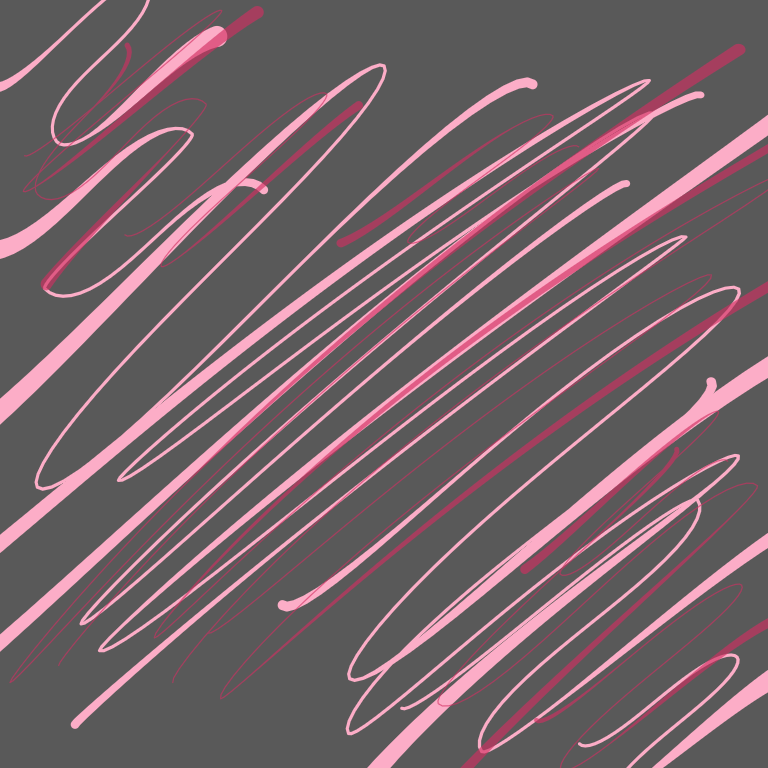
Reproduce this pattern procedurally as a WebGL 1 fragment shader.

```glsl
precision highp float;

uniform vec2 u_resolution;

float hash(float id, float salt) {
  return fract(sin(id * 127.1 + salt * 311.7) * 43758.55);
}

// Turning point i of a scribble: x runs along the strokes, y across them.
vec2 turningPoint(float id, float lane, float i) {
  float drift = mix(0.02, 0.065, hash(id, 1.0)) * (hash(id, 2.0) < 0.5 ? -1.0 : 1.0);
  float across = lane + drift * (i - 1.5 + 0.9 * (hash(id, 10.0 + i) - 0.5));
  float reach = max(0.69 - abs(lane), 0.13);
  float isShort = step(0.74, hash(id, 3.0));
  float center = isShort * reach * (hash(id, 4.0) - 0.5);
  float halfLength = mix(reach, min(reach, 0.17), isShort);
  halfLength *= i < 0.5 ? 1.13 : mix(0.6, 1.0, hash(id, 20.0 + i));
  float side = mod(i + step(0.6, hash(id, 5.0)), 2.0) < 0.5 ? 1.0 : -1.0;
  return vec2(center + side * halfLength, across);
}

// Eased path between two turning points, giving round hairpins.
vec2 strokePoint(vec2 a, vec2 b, float f) {
  float along = 0.5 - 0.5 * cos(3.14159 * f);
  float across = f + sin(6.28318 * f) / 6.28318;
  return vec2(mix(a.x, b.x, along), mix(a.y, b.y, across));
}

// Fat at the start, tapering to a thin line, sometimes swelling at the end.
float brushRadius(float id, float s, float thin, float fat) {
  float taper = clamp(1.0 - s / mix(0.65, 0.95, hash(id, 6.0)), 0.0, 1.0);
  float swell = 0.3 * step(0.5, hash(id, 7.0)) * smoothstep(2.5, 3.0, s);
  return thin + fat * mix(0.6, 1.0, hash(id, 8.0)) * (taper + swell);
}

float segmentCoverage(vec2 p, vec2 a, vec2 b, float ra, float rb, float pixel) {
  vec2 ab = b - a;
  float h = clamp(dot(p - a, ab) / max(dot(ab, ab), 1e-8), 0.0, 1.0);
  float r = mix(ra, rb, h);
  float edge = clamp((r - length(p - a - ab * h)) / pixel + 0.5, 0.0, 1.0);
  return edge * min(1.0, 2.0 * r / pixel);
}

// Three strokes back and forth, joined by hairpins.
float scribble(vec2 p, float id, float lane, float thin, float fat, float pixel) {
  p.y -= 0.2 * (hash(id, 9.0) - 0.5) * p.x - 0.18 * hash(id, 30.0) * p.x * p.x;
  float coverage = 0.0;
  for (int n = 0; n < 3; n++) {
    float i = float(n);
    vec2 start = turningPoint(id, lane, i);
    vec2 end = turningPoint(id, lane, i + 1.0);
    // Skip strokes that lie too far across.
    if (abs(2.0 * p.y - start.y - end.y) > abs(start.y - end.y) + 0.06) continue;
    float f = max(0.0, 0.15 - i);
    vec2 a = strokePoint(start, end, f);
    float ra = brushRadius(id, i + f, thin, fat);
    for (int k = 1; k <= 24; k++) {
      f = max(float(k) / 24.0, 0.15 - i);
      vec2 b = strokePoint(start, end, f);
      float rb = brushRadius(id, i + f, thin, fat);
      coverage = max(coverage, segmentCoverage(p, a, b, ra, rb, pixel));
      a = b;
      ra = rb;
    }
  }
  return coverage;
}

// Scribbles spread over ten lanes from one corner to the other.
float scribbleLayer(vec2 p, float seed, float thin, float fat, float pixel) {
  float coverage = 0.0;
  for (int k = 0; k < 10; k++) {
    float id = seed + float(k);
    float lane = ((float(k) + hash(id, 0.0)) / 10.0 - 0.5) * 1.2;
    coverage = max(coverage, scribble(p, id, lane, thin, fat, pixel));
  }
  return coverage;
}

void main() {
  float size = min(u_resolution.x, u_resolution.y);
  vec2 p = (gl_FragCoord.xy - 0.5 * u_resolution) / size;
  vec2 direction = vec2(0.755, 0.656);
  vec2 q = vec2(dot(p, direction), dot(p, vec2(-direction.y, direction.x)));

  vec3 gray = vec3(0.35);
  vec3 pink = vec3(0.99, 0.68, 0.78);
  vec3 crimson = vec3(0.82, 0.18, 0.38);

  vec3 color = mix(gray, pink, scribbleLayer(q, 3.0, 0.0021, 0.0145, 1.0 / size));
  float glaze = scribbleLayer(q, 47.0, 0.0008, 0.0095, 1.0 / size);
  color = mix(color, crimson, 0.635 * glaze);
  gl_FragColor = vec4(color, 1.0);
}
```
